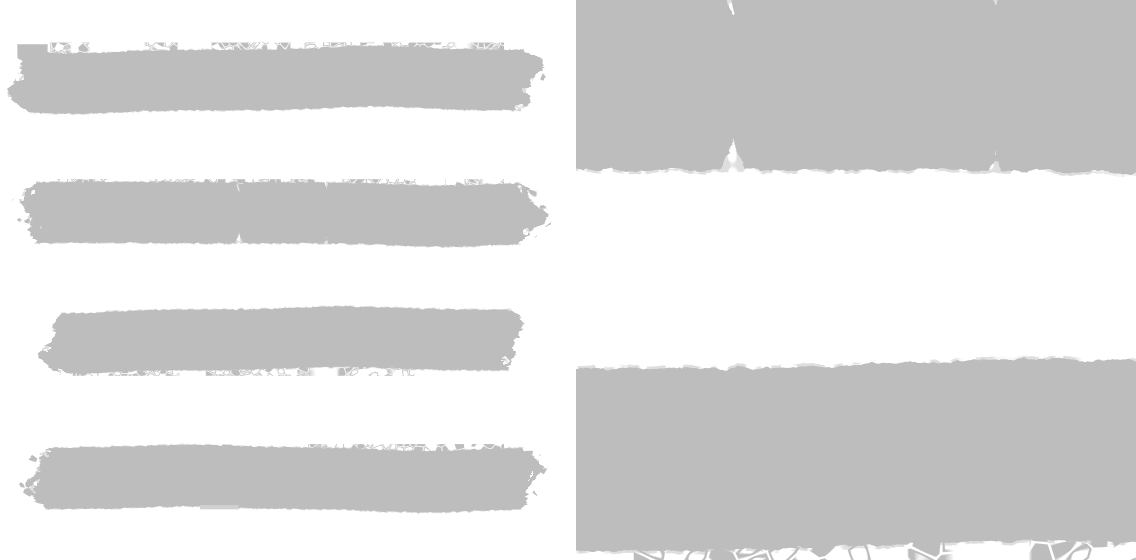
Left, the full canvas; right, a detail of the centre.
A WebGL 2 fragment shader for this pattern:

```glsl
#version 300 es
precision highp float;

uniform vec2 u_resolution;
out vec4 fragColor;

// Per stroke: left, right, centre height, half thickness
const vec4 SHAPE[4] = vec4[4](
    vec4(.040, .943, .857, .0540), vec4(.055, .940, .620, .0545),
    vec4(.098, .916, .393, .0540), vec4(.072, .940, .146, .0550));
// Per stroke: position and height of two bends
const vec4 BENDS[4] = vec4[4](
    vec4(.13, -.006, .67, .007), vec4(.20, .001, .79, -.006),
    vec4(.12, -.006, .61, .006), vec4(.34, .005, .76, -.006));
// Per stroke: height and length of the left and right spurs
const vec4 SPURS[4] = vec4[4](
    vec4(-.35, .024, .50, .026), vec4(.35, .020, -.12, .038),
    vec4(-.45, .026, .50, .018), vec4(-.25, .022, .30, .025));
// Per stroke: side of the broken fringe, its start, end and flat limit
const vec4 FRINGE[4] = vec4[4](
    vec4(1., .09, .90, .924), vec4(1., .10, .90, .680),
    vec4(-1., .13, .88, .329), vec4(1., .55, .90, .207));

float hash(vec2 p) {
    p = fract(p * vec2(.1031, .1137));
    p += dot(p, p.yx + 33.33);
    return fract((p.x + p.y) * p.x * 17.3);
}

float noise(vec2 p) {
    vec2 i = floor(p), f = fract(p);
    f = f * f * (3. - 2. * f);
    return mix(mix(hash(i), hash(i + vec2(1, 0)), f.x),
               mix(hash(i + vec2(0, 1)), hash(i + 1.), f.x), f.y);
}

float rough(vec2 p) {
    return .5 * noise(p) + .3 * noise(p * 2.3 + 7.) + .2 * noise(p * 5.1 + 19.) - .5;
}

float bump(float x, float width) {
    return exp(-x * x / (width * width));
}

float boxInside(vec2 p, vec2 lo, vec2 hi) {
    vec2 d = min(p - lo, hi - p);
    return min(d.x, d.y);
}

// Random value of the nearest cell and distance to its border
vec2 shards(vec2 p) {
    vec2 base = floor(p);
    float near = 9., second = 9., id = 0.;
    for (int y = -1; y <= 1; y++)
        for (int x = -1; x <= 1; x++) {
            vec2 c = base + vec2(x, y);
            float d = length(c + vec2(hash(c + 3.7), hash(c + 51.3)) - p);
            if (d < near) { second = near; near = d; id = hash(c + 91.); }
            else second = min(second, d);
        }
    return vec2(id, (second - near) * .5);
}

void main() {
    vec2 uv = gl_FragCoord.xy / u_resolution;
    float px = 1. / min(u_resolution.x, u_resolution.y);
    vec2 cell = shards(uv * vec2(75., 85.));
    float border = cell.y / 80.;
    float ink = -1., rim = -1.;

    for (int i = 0; i < 4; i++) {
        vec4 s = SHAPE[i], b = BENDS[i], e = SPURS[i], f = FRINGE[i];
        float offset = uv.y - s.z - b.y * bump(uv.x - b.x, .11) - b.w * bump(uv.x - b.z, .12);
        float v = offset / s.w;

        // Brush body with spurred, bristly ends
        float tall = s.w - abs(offset) + .004 * rough(uv * vec2(130., 60.) + float(i) * 31.);
        float left = uv.x - s.x + e.y * bump(v - e.x, .42);
        float right = s.y + e.w * bump(v - e.z, .4) - uv.x;
        float wide = min(left, right) + .022 * rough(uv * vec2(35., 95.) + float(i) * 17.)
                   - .012 * smoothstep(.75, 1., abs(v));
        float body = min(tall, wide);

        // Notches in the second stroke
        if (i == 1) {
            float jag = .004 * rough(uv * 170.);
            body = min(body, abs(uv.x - .427) - .45 * (abs(offset) - .038) + jag);
            body = min(body, abs(uv.x - .583) - .35 * (abs(offset) - .044) + jag);
        }
        // Torn holes and loose flecks at the ends
        if (cell.x < .14 && wide < .014) body = min(body, -border);
        float fleck = min(min(border - .001, wide + .016), s.w * .9 - abs(offset));
        if (cell.x > .86) body = max(body, fleck);

        // Filled and outlined shards along one long side
        float band = min(min(uv.x - f.y, f.z - uv.x), f.x * (f.w - uv.y));
        band = min(band, f.x * offset);
        band = min(band, .05 * (noise(vec2(uv.x * 17., float(i) * 9.)) - .32));
        float shard = cell.x > .58 ? border - .0007 : cell.x > .22 ? .0006 - abs(border - .0012) : -1.;
        body = max(body, min(band, shard));

        ink = max(ink, body);
        rim = max(rim, min(tall, wide) + .0016);
    }

    // Flat dab at the upper left corner
    float dab = boxInside(uv, vec2(.031, .880), vec2(.085, .921));
    dab = min(dab, uv.y - .895 + .6 * (uv.x - .031) + .006 * rough(uv * 90.));
    ink = max(ink, dab);

    // White ground, pale bristle rim, grey ink, thin wash
    vec3 colour = vec3(1.);
    float bristle = smoothstep(.35, .6, noise(uv * 190.));
    colour = mix(colour, vec3(.87), bristle * clamp(rim / px + .5, 0., 1.));
    colour = mix(colour, vec3(.74), clamp(ink / px + .5, 0., 1.));
    float wash = boxInside(uv, vec2(.357, .0905), vec2(.426, .098));
    colour = mix(colour, vec3(.82), clamp(wash / px + .5, 0., 1.));
    fragColor = vec4(colour, 1.);
}
```
